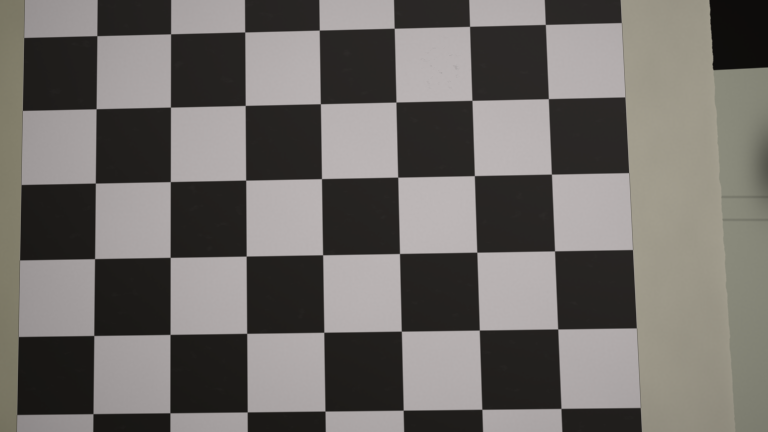
Give the GLSL for this pattern, as a Shadertoy shader.

```glsl
// A printed checkerboard, eight squares wide, seen slightly askew on a pale wall.
// An inverse homography maps the view to board cells; smooth square waves make
// the checks, and gradient noise adds plaster mottle, scuffs and a torn edge.

#define COLUMNS 8.0
#define EDGE_BLUR 0.0022
#define PAPER vec3(0.735, 0.712, 0.712)
#define INK_DARK vec3(0.115, 0.107, 0.097)
#define INK_LIT vec3(0.175, 0.164, 0.158)
#define WALL vec3(0.655, 0.635, 0.575)
#define PANEL vec3(0.585, 0.585, 0.525)
#define LIGHT_CENTER vec2(1.02, 0.42)
#define FALLOFF 0.17
#define MOTTLE 0.022
#define TEAR 0.0035

// Board cells to view: x right, y down, in units of canvas height.
const mat3 BOARD_TO_VIEW = mat3(
    0.16916, -0.00448, -0.00269,
    -0.00356, 0.16666, -0.00820,
    0.05556, 0.08796, 1.0);

vec2 hashGradient(vec2 p) {
    vec3 h = fract(vec3(p.xyx) * vec3(0.1031, 0.1030, 0.0973));
    h += dot(h, h.yzx + 33.33);
    return fract((h.xx + h.yz) * h.zy) * 2.0 - 1.0;
}

float gradientNoise(vec2 p) {
    vec2 i = floor(p), f = fract(p);
    vec2 w = f * f * f * (f * (f * 6.0 - 15.0) + 10.0);
    vec2 e = vec2(1.0, 0.0);
    float a = dot(hashGradient(i), f);
    float b = dot(hashGradient(i + e.xy), f - e.xy);
    float c = dot(hashGradient(i + e.yx), f - e.yx);
    float d = dot(hashGradient(i + e.xx), f - e.xx);
    return mix(mix(a, b, w.x), mix(c, d, w.x), w.y);
}

float fbm(vec2 p) {
    float sum = 0.0, gain = 0.6;
    for (int i = 0; i < 4; i++) {
        sum += gain * gradientNoise(p);
        p = p * 2.03 + 17.0;
        gain *= 0.5;
    }
    return sum;
}

// Coverage of the side where d is positive.
float cover(float d, float blur) {
    return smoothstep(-blur, blur, d);
}

// Square wave of period two, +1 on even cells, with softened steps.
float squareWave(float t, float blur) {
    float toEdge = 0.5 - abs(fract(t) - 0.5);
    float side = 1.0 - 2.0 * mod(floor(t), 2.0);
    return side * (2.0 * cover(toEdge, blur) - 1.0);
}

vec3 boardColor(vec2 cell, vec2 q, float blur) {
    float inked = 0.5 + 0.5 * squareWave(cell.x, blur) * squareWave(cell.y, blur);
    float sheen = clamp(0.5 + 0.45 * (q.x - 0.74) - 0.75 * (q.y - 0.48), 0.0, 1.0);
    vec3 ink = mix(INK_DARK, INK_LIT, sheen);
    ink += 0.018 * smoothstep(0.15, 0.5, fbm(q * vec2(28.0, 45.0)));

    // Rubbed marks gathered in one pale square near the top.
    float rubbed = exp(-9.0 * dot(cell - vec2(5.65, 0.55), cell - vec2(5.65, 0.55)));
    float scuff = smoothstep(0.12, 0.4, fbm(q * vec2(60.0, 75.0)));
    vec3 paper = PAPER * (1.0 - 0.09 * rubbed * scuff);
    return mix(paper, ink, inked);
}

vec3 panelColor(vec2 q, float blur) {
    vec3 col = PANEL;
    // Two fine seams and a soft dark smudge by the frame.
    for (int i = 0; i < 2; i++) {
        float seam = abs(q.y - 0.456 - 0.053 * float(i));
        col *= 1.0 - 0.13 * (1.0 - smoothstep(0.0, 0.003 + blur, seam));
    }
    vec2 smudge = (q - vec2(1.79, 0.385)) / vec2(0.045, 0.09);
    col *= 1.0 - 0.4 * exp(-dot(smudge, smudge));
    // Dark opening above the panel.
    float opening = cover(0.162 - 0.05 * (q.x - 1.66) - q.y, blur);
    return mix(col, vec3(0.06, 0.055, 0.05), opening);
}

void mainImage(out vec4 fragColor, in vec2 fragCoord) {
    vec2 q = fragCoord / iResolution.y;
    q.y = 1.0 - q.y;
    float blur = max(EDGE_BLUR, 0.75 / iResolution.y);

    vec3 h = inverse(BOARD_TO_VIEW) * vec3(q, 1.0);
    vec2 cell = h.xy / h.z;
    float cellBlur = blur / 0.175;

    // Wall, yellower on the left, with a torn rim on the right.
    vec3 col = WALL * (1.0 + MOTTLE * 2.0 * fbm(q * vec2(9.0, 6.0)));
    col = mix(col * vec3(0.93, 0.93, 0.87), col, smoothstep(0.0, 0.4, q.x));
    float rim = 1.642 + 0.06 * q.y + TEAR * 2.0 * fbm(vec2(q.y * 28.0, 4.0)) - q.x;
    col *= 1.0 + 0.05 * exp(-abs(rim) * 70.0);
    col = mix(panelColor(q, blur), col, cover(rim, blur));

    float sheet = cover(cell.x, cellBlur) * cover(COLUMNS - cell.x, cellBlur);
    col = mix(col, boardColor(cell, q, cellBlur), sheet);

    // Uneven light and faint grain.
    vec2 away = q - LIGHT_CENTER;
    col *= 1.0 - FALLOFF * dot(away, away * vec2(1.0, 1.5));
    col *= 1.0 + MOTTLE * (0.6 * fbm(q * 5.0) + 0.5 * gradientNoise(q * 140.0));
    fragColor = vec4(clamp(col, 0.0, 1.0), 1.0);
}
```
